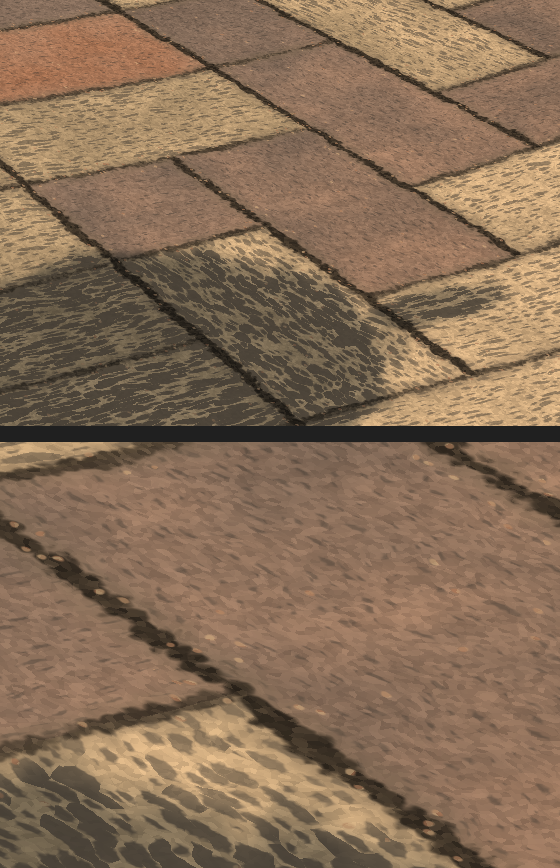
Top, the full canvas; bottom, a detail of the centre.
Give the GLSL for this texture, as a WebGL 2 fragment shader.

```glsl
#version 300 es
precision highp float;
// Worn brick paving in a herringbone bond, seen at a slant under a soft shadow.
uniform vec2 u_resolution;
out vec4 fragColor;

const vec3 BUFF_DULL = vec3(0.70, 0.585, 0.435);
const vec3 BUFF_LIT = vec3(0.82, 0.675, 0.50);
const vec3 BROWN = vec3(0.52, 0.425, 0.355);
const vec3 RUSSET = vec3(0.62, 0.475, 0.375);
const vec3 RUST = vec3(0.68, 0.46, 0.33);
const vec3 SOIL = vec3(0.20, 0.165, 0.125);
const vec3 SAND = vec3(0.43, 0.36, 0.28);
const vec3 SOOT = vec3(0.25, 0.225, 0.195);
const vec3 SHADE = vec3(0.63, 0.665, 0.70);

vec2 hash2(vec2 p) {
  vec3 q = fract(p.xyx * vec3(0.1031, 0.1030, 0.0973));
  q += dot(q, q.yzx + 33.33);
  return fract((q.xx + q.yz) * q.zy);
}

// Cellular noise: distance to the nearest point, and that point's random value.
vec2 cells(vec2 p) {
  vec2 base = floor(p), best = vec2(9.0, 0.0);
  for (int y = -1; y <= 1; y++)
    for (int x = -1; x <= 1; x++) {
      vec2 id = base + vec2(x, y);
      float d = length(id + 0.1 + 0.8 * hash2(id) - p);
      if (d < best.x) best = vec2(d, hash2(id + 71.0).x);
    }
  return best;
}

// Layered sines, roughly -1 to 1.
float waves(vec2 p) {
  float sum = 0.0, amp = 0.5;
  for (int k = 0; k < 5; k++) {
    p = mat2(0.8, 0.6, -0.6, 0.8) * p * 1.8 + 1.7;
    sum += amp * sin(p.x + 1.6 * sin(p.y));
    amp *= 0.62;
  }
  return sum;
}

// Slanted ground: x counts rows toward the viewer, y counts columns to the right.
vec2 ground(vec2 p) {
  float row = (0.9 + 1.15 * p.x - 4.84 * p.y) / (1.0 - 0.226 * p.y);
  float column = (0.16 + 2.16 * p.x + 3.0 * p.y) / (1.0 + 0.06 * p.x - 0.45 * p.y);
  row += 0.35 * p.x * p.x * smoothstep(-0.2, 0.15, p.y);
  return vec2(row, column);
}

// Brick covering a unit cell: origin in xy, size in zw.
vec4 brickAt(vec2 cell) {
  float k = cell.x + cell.y;
  if (k < 0.0 || cell.y < -1.0) {
    float start = 2.0 * floor((cell.y + 1.0) * 0.5) - 1.0;
    bool halfBrick = k == -1.0 && start == cell.y && cell.y > -2.0;
    return vec4(cell.x, start, 1.0, halfBrick ? 1.0 : 2.0);
  }
  float phase = mod(k, 4.0);
  if (phase < 2.0) return vec4(cell.x - phase, cell.y, 2.0, 1.0);
  return vec4(cell.x, cell.y - phase + 2.0, 1.0, 2.0);
}

bool isBuff(vec2 id) {
  bool patch1 = id == vec2(-1.0) || id == vec2(-2.0, 2.0);
  return id.x > 0.0 || id.y < -1.0 || patch1 || (id.x < -2.0 && id.y > 0.0);
}

float ellipse(vec2 p, vec2 center, vec2 radius) {
  return length((p - center) / radius);
}

float shadowAt(vec2 p) {
  float ragged = 0.09 * waves(p * 9.0);
  float broad = ellipse(p, vec2(-0.3, -0.36), vec2(0.60, 0.27)) + ragged;
  vec2 tilted = p - vec2(0.0, 0.2 * (p.x - 0.37));
  float small = ellipse(tilted, vec2(0.35, -0.217), vec2(0.20, 0.045)) + 2.0 * ragged;
  return max(1.0 - smoothstep(0.88, 1.06, broad), 0.8 - 0.8 * smoothstep(0.6, 1.15, small));
}

void main() {
  vec2 p = (gl_FragCoord.xy - 0.5 * u_resolution) / u_resolution.y;
  vec2 g = ground(p);
  g += 0.014 * vec2(waves(g * 5.0), waves(g.yx * 5.0 + 8.0));
  vec4 brick = brickAt(floor(g));
  vec2 local = g - brick.xy;
  float shadow = shadowAt(p);
  float blotch = waves(g * 2.3 + brick.xy * 3.0);
  vec2 grain = cells(g * vec2(48.0, 70.0));
  vec2 grit = cells(g * vec2(19.0, 30.0) + 40.0);

  // Fired clay, each brick with its own tone.
  bool buff = isBuff(brick.xy);
  float tone = hash2(brick.xy + 20.0).x - 0.5;
  vec3 color = mix(BROWN, RUSSET, clamp(0.55 + 0.7 * p.x - p.y + 0.4 * tone + 0.3 * blotch, 0.0, 1.0));
  if (brick.xy == vec2(-2.0, -1.0)) color = mix(RUST, RUSSET, 0.35 + 0.3 * blotch);
  if (buff) color = mix(BUFF_DULL, BUFF_LIT, clamp(0.5 + 0.8 * p.x - 0.4 * p.y + 0.3 * blotch, 0.0, 1.0));
  color *= 1.0 + 0.05 * blotch + 0.06 * tone + 0.16 * (grain.y - 0.5) + 0.10 * (grit.y - 0.5);

  // Dark pits drawn out along the length of the brick.
  vec2 along = brick.z > brick.w ? local : local.yx;
  vec2 pit = cells(along * vec2(9.0, 27.0) + 0.5 * blotch + brick.xy * 17.0);
  float density = buff ? 0.32 + 0.34 * shadow + 0.12 * blotch : 0.17;
  float radius = density * (0.25 + 1.1 * pit.y) + 0.18 * (grain.x - 0.45);
  float pitted = 1.0 - smoothstep(radius - 0.12, radius + 0.1, pit.x);
  color = mix(color, SOOT / mix(vec3(1.0), SHADE, shadow), pitted * (buff ? 0.45 + 0.35 * shadow : 0.4));

  // Dusty rims and ragged joints, deeper between columns than between rows.
  vec2 rim = min(local, brick.zw - local);
  float rough = 0.035 * (grit.x - 0.45) + 0.012 * waves(g * 14.0);
  vec2 width = vec2(0.021, 0.027) + 0.008 * waves(g * 3.1 + 5.0);
  vec2 joint = 1.0 - smoothstep(width - 0.012, width + 0.014, rim + rough);
  float dust = 1.0 - smoothstep(0.02, 0.11, min(rim.x, rim.y) + rough);
  color = mix(color, SAND * 1.15, 0.4 * dust);
  color = mix(color, mix(SAND, SOIL, 0.55 + 0.4 * blotch) * (0.75 + 0.5 * grain.y), 0.8 * joint.x);
  color = mix(color, SOIL * (0.7 + 0.7 * grain.y), 0.92 * joint.y);

  // Loose crumbs, gathered mostly beside the joints.
  float crumb = step(0.985 - 0.13 * dust, grit.y) * (1.0 - smoothstep(0.16, 0.32, grit.x));
  color = mix(color, mix(RUST, BUFF_LIT, grain.y), 0.65 * crumb);

  color *= mix(vec3(1.0), SHADE, shadow);
  fragColor = vec4(clamp(color, 0.0, 1.0), 1.0);
}
```
